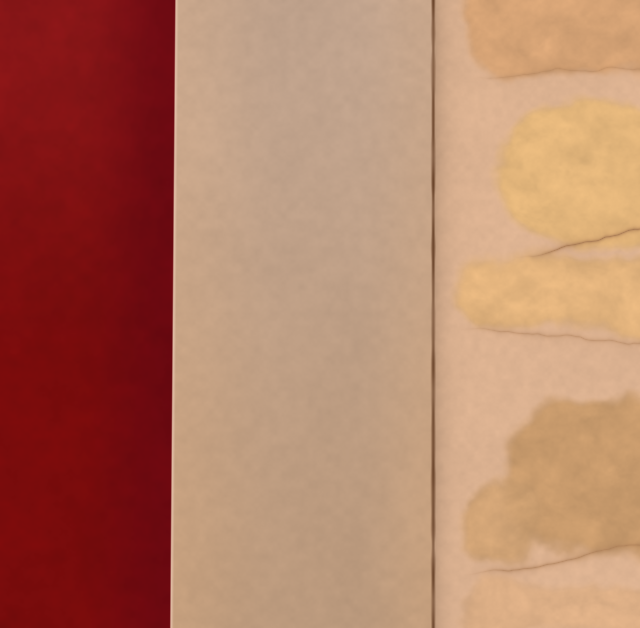
A WebGL 2 fragment shader for this texture:

```glsl
#version 300 es
precision highp float;
// Red panel and beige board standing beside a plastered wall of rough stones.

uniform vec2 u_resolution;
out vec4 fragColor;

// Layout, as fractions of the canvas
const float RED_EDGE_BOTTOM = 0.266;
const float RED_EDGE_TOP = 0.274;
const float BOARD_EDGE = 0.676;

// Palette
const vec3 RED_LIT = vec3(0.53, 0.085, 0.09);
const vec3 RED_LOW = vec3(0.47, 0.045, 0.045);
const vec3 RED_SHADE = vec3(0.40, 0.03, 0.065);
const vec3 BOARD_TOP = vec3(0.765, 0.645, 0.55);
const vec3 BOARD_LOW = vec3(0.745, 0.61, 0.49);
const vec3 BOARD_RIM = vec3(0.90, 0.76, 0.67);
const vec3 PLASTER = vec3(0.865, 0.70, 0.57);
const vec3 GAP = vec3(0.40, 0.25, 0.15);
const vec3 CREASE = vec3(0.66, 0.48, 0.33);

// Stones: centre and half size, then colour and opacity
const int STONES = 6;
const vec4 STONE_BOX[STONES] = vec4[](
  vec4(0.905, 0.990, 0.185, 0.108), vec4(0.950, 0.720, 0.172, 0.115),
  vec4(0.930, 0.530, 0.213, 0.058), vec4(0.950, 0.240, 0.160, 0.124),
  vec4(0.785, 0.170, 0.058, 0.070), vec4(0.920, 0.030, 0.190, 0.045));
const vec4 STONE_TINT[STONES] = vec4[](
  vec4(0.835, 0.635, 0.455, 0.95), vec4(0.895, 0.715, 0.480, 0.95),
  vec4(0.885, 0.700, 0.485, 0.95), vec4(0.785, 0.605, 0.420, 0.95),
  vec4(0.815, 0.635, 0.450, 0.90), vec4(0.865, 0.680, 0.510, 0.75));

// Creases under the stones: start x, start y, rise, strength
const int CREASES = 4;
const vec4 CREASE_LINE[CREASES] = vec4[](
  vec4(0.73, 0.874, 0.020, 0.35), vec4(0.80, 0.594, 0.036, 0.75),
  vec4(0.71, 0.474, -0.015, 0.40), vec4(0.72, 0.084, 0.044, 0.55));

float hash(vec2 p) {
  vec3 q = fract(vec3(p.xyx) * 0.1031);
  q += dot(q, q.yzx + 33.33);
  return fract((q.x + q.y) * q.z);
}

float noise(vec2 p) {
  vec2 i = floor(p), f = fract(p);
  f = f * f * (3.0 - 2.0 * f);
  return mix(mix(hash(i), hash(i + vec2(1, 0)), f.x),
             mix(hash(i + vec2(0, 1)), hash(i + vec2(1, 1)), f.x), f.y);
}

// Layered noise centred on zero
float fbm(vec2 p) {
  float sum = 0.0, gain = 0.5;
  for (int i = 0; i < 4; i++) {
    sum += gain * (noise(p) - 0.5);
    p = p * 2.03 + 17.0;
    gain *= 0.5;
  }
  return sum;
}

float roundBox(vec2 p, vec2 halfSize, float radius) {
  vec2 q = abs(p) - halfSize + radius;
  return length(max(q, 0.0)) + min(max(q.x, q.y), 0.0) - radius;
}

vec3 redPanel(vec2 p, float edge) {
  vec3 col = mix(RED_LOW, RED_LIT, smoothstep(0.35, 1.0, p.y));
  col = mix(col, RED_SHADE, 0.8 * smoothstep(edge - 0.16, edge, p.x));
  return col * (1.0 + 0.12 * fbm(p * 45.0) + 0.10 * fbm(p * 7.0));
}

vec3 board(vec2 p, float edge) {
  vec3 col = mix(BOARD_LOW, BOARD_TOP, smoothstep(0.0, 1.0, p.y));
  float mid = smoothstep(edge, 0.45, p.x) * smoothstep(BOARD_EDGE, 0.55, p.x);
  col += mix(vec3(0.025, 0.012, 0.0), vec3(-0.012, -0.008, 0.0), mid);
  col *= 1.0 + 0.05 * fbm(p * vec2(9.0, 5.0)) + 0.06 * fbm(p * 70.0);
  return mix(col, BOARD_RIM, 0.8 * (1.0 - smoothstep(0.001, 0.006, p.x - edge)));
}

vec3 wall(vec2 p) {
  vec3 col = PLASTER * (1.0 + 0.05 * fbm(p * 12.0));
  vec2 warped = p + 0.055 * vec2(fbm(p * 13.0), fbm(p * 13.0 + 40.0));
  float rough = fbm(warped * vec2(22.0, 28.0));
  for (int i = 0; i < STONES; i++) {
    vec4 box = STONE_BOX[i];
    float d = roundBox(warped - box.xy, box.zw, 0.8 * min(box.z, box.w));
    float cover = STONE_TINT[i].a * smoothstep(0.010, -0.014, d);
    vec3 stone = STONE_TINT[i].rgb * (1.0 + 0.17 * rough);
    stone *= 1.0 - 0.04 * exp(-abs(d + 0.004) * 130.0);
    col = mix(col, stone, cover);
  }
  for (int i = 0; i < CREASES; i++) {
    vec4 c = CREASE_LINE[i];
    float y = c.y + c.z * smoothstep(c.x, 1.0, p.x) + 0.022 * fbm(vec2(p.x * 16.0, c.y * 50.0));
    float line = exp(-abs(p.y - y) * 420.0) + 0.25 * exp(-abs(p.y - y) * 90.0);
    col = mix(col, CREASE, min(c.w * line, 1.0) * smoothstep(c.x, c.x + 0.08, p.x));
  }
  // Shade cast by the board
  col *= 1.0 - 0.17 * exp(-max(p.x - BOARD_EDGE, 0.0) * 55.0);
  return col * (1.0 + 0.06 * fbm(p * 90.0));
}

void main() {
  vec2 p = gl_FragCoord.xy / u_resolution;
  float aa = 1.0 / u_resolution.x;
  float redEdge = mix(RED_EDGE_BOTTOM, RED_EDGE_TOP, p.y);
  vec3 col = mix(redPanel(p, redEdge), board(p, redEdge), smoothstep(-aa, aa, p.x - redEdge));
  col = mix(col, wall(p), smoothstep(-aa, aa, p.x - BOARD_EDGE));

  // Dark gap between board and wall, uneven along its length
  float gapWidth = 0.0022 + 0.0018 * noise(vec2(3.0, p.y * 38.0));
  float gap = 1.0 - smoothstep(0.0, gapWidth + aa, abs(p.x - BOARD_EDGE - 0.001));
  col = mix(col, GAP, gap * (0.55 + 0.4 * noise(vec2(9.0, p.y * 24.0))));
  fragColor = vec4(clamp(col, 0.0, 1.0), 1.0);
}
```
